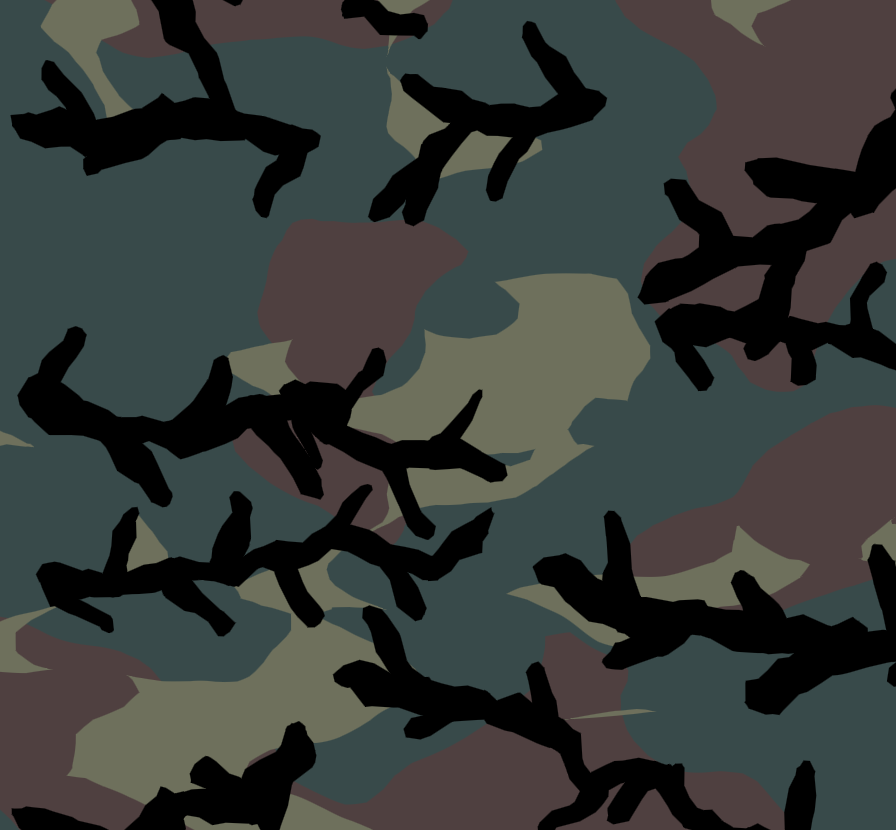
Write a WebGL 2 fragment shader that draws this pattern.

```glsl
#version 300 es
precision highp float;

uniform vec2 u_resolution;
out vec4 fragColor;

const vec3 TEAL = vec3(0.22, 0.29, 0.29);
const vec3 BROWN = vec3(0.31, 0.25, 0.25);
const vec3 OLIVE = vec3(0.43, 0.44, 0.36);
const vec3 BLACK = vec3(0.0);
const float TAU = 6.2832;

vec2 hash2(vec2 p) {
    vec3 q = fract(p.xyx * vec3(0.1031, 0.1030, 0.0973));
    q += dot(q, q.yzx + 33.33);
    return fract((q.xx + q.yz) * q.zy);
}

float gradientDot(vec2 cell, vec2 offset) {
    float angle = TAU * hash2(cell).x;
    return dot(vec2(cos(angle), sin(angle)), offset);
}

float noise(vec2 p) {
    vec2 i = floor(p), f = p - i;
    vec2 u = f * f * f * (f * (f * 6.0 - 15.0) + 10.0);
    vec2 e = vec2(1.0, 0.0);
    float low = mix(gradientDot(i, f), gradientDot(i + e, f - e), u.x);
    float high = mix(gradientDot(i + e.yx, f - e.yx), gradientDot(i + 1.0, f - 1.0), u.x);
    return mix(low, high, u.y);
}

float roughNoise(vec2 p, float roughness) {
    return noise(p) + roughness * noise(p * vec2(2.1, 2.5) + 17.3);
}

// Corners and barycentric weights of the lattice triangle around p
void findTriangle(vec2 p, out vec2 corner[3], out vec3 weight) {
    vec2 skewed = p + (p.x + p.y) * 0.366;
    vec2 i = floor(skewed), f = skewed - i;
    corner[0] = i;
    corner[1] = i + (f.x > f.y ? vec2(1.0, 0.0) : vec2(0.0, 1.0));
    corner[2] = i + 1.0;
    float large = max(f.x, f.y), small = min(f.x, f.y);
    weight = vec3(1.0 - large, large - small, small);
}

// Piecewise linear displacement, keeps outlines straight between kinks
vec2 facetWarp(vec2 p) {
    vec2 corner[3];
    vec3 weight;
    findTriangle(p, corner, weight);
    vec2 sum = vec2(0.0);
    for (int k = 0; k < 3; k++) sum += weight[k] * (hash2(corner[k]) - 0.5);
    return sum;
}

// x: brown level, y: olive ridge, z: olive half width
vec3 terrain(vec2 p) {
    float brown = roughNoise(p * vec2(2.2, 3.7) + vec2(5.3, 2.6), 0.35) - 0.03;
    float ridge = roughNoise(p * vec2(2.5, 4.8) + vec2(31.7, 12.2), 0.3);
    float width = 0.03 + 0.5 * noise(p * vec2(3.2, 5.0) + vec2(8.4, 43.1));
    return vec3(brown, ridge, width);
}

vec3 facetedTerrain(vec2 p, vec2 scale) {
    vec2 corner[3];
    vec3 weight, sum = vec3(0.0);
    findTriangle(p * scale, corner, weight);
    for (int k = 0; k < 3; k++) {
        vec2 c = corner[k];
        sum += weight[k] * terrain((c - (c.x + c.y) * 0.2113) / scale);
    }
    return sum;
}

// Tapered bar with chamfered ends
float limb(vec2 p, vec2 a, vec2 b, float widthA, float widthB) {
    vec2 axis = normalize(b - a), r = p - a;
    float len = length(b - a), along = dot(r, axis);
    float across = abs(axis.x * r.y - axis.y * r.x);
    float beyond = max(max(-along, along - len), 0.0);
    float reach = max(max(across, beyond), 0.75 * (across + beyond));
    return reach - mix(widthA, widthB, clamp(along / len, 0.0, 1.0));
}

// Kinked spine with side twigs, grown from a seed
float branch(vec2 p, vec2 seed) {
    vec2 trait = hash2(seed + 71.0);
    float size = mix(0.8, 1.2, trait.x);
    float heading = (trait.y - 0.5) * 1.1 + (hash2(seed + 23.0).x > 0.5 ? 0.5 * TAU : 0.0);
    vec2 a = -0.15 * size * vec2(cos(heading), sin(heading));
    float side = trait.x > 0.5 ? 1.0 : -1.0, d = 1.0;
    for (int k = 0; k < 4; k++) {
        vec2 r = hash2(seed * 3.0 + float(k) * 7.7), s = hash2(seed * 5.0 - float(k) * 9.1);
        float bend = heading + (r.x - 0.5) * 1.2;
        vec2 b = a + 0.078 * size * vec2(cos(bend), sin(bend));
        float fork = heading + side * mix(0.6, 1.3, s.x);
        vec2 tip = a + size * mix(0.06, 0.115, s.y) * vec2(cos(fork), sin(fork));
        float thick = size * mix(0.014, 0.025, r.y);
        d = min(d, limb(p, a, b, thick, 0.018 * size));
        d = min(d, limb(p, a, tip, 0.018 * size, size * mix(0.009, 0.017, r.x)));
        a = b;
        side = -side;
    }
    return d;
}

float branches(vec2 p, vec2 cellSize) {
    vec2 home = floor(p / cellSize);
    float d = 1.0;
    for (int y = -1; y <= 1; y++)
        for (int x = -1; x <= 1; x++) {
            vec2 cell = home + vec2(x, y);
            vec2 centre = (cell + 0.5 + 0.4 * (hash2(cell) - 0.5)) * cellSize;
            d = min(d, branch(p - centre, cell));
        }
    return d;
}

float coverage(float d) {
    return clamp(0.5 - d / max(fwidth(d), 1e-5), 0.0, 1.0);
}

void main() {
    vec2 p = gl_FragCoord.xy / u_resolution.y;
    vec2 bent = p + 0.02 * vec2(noise(p * 9.0), noise(p * 9.0 + 50.0));
    vec3 land = facetedTerrain(bent, vec2(24.0, 40.0));
    float black = branches(p + 0.022 * facetWarp(p * 24.0) + vec2(1.1, 2.07), vec2(0.36, 0.25));

    // Layers from back to front
    vec3 color = mix(TEAL, BROWN, coverage(-land.x));
    color = mix(color, OLIVE, coverage(abs(land.y) - land.z));
    color = mix(color, BLACK, coverage(black));
    fragColor = vec4(color, 1.0);
}
```
